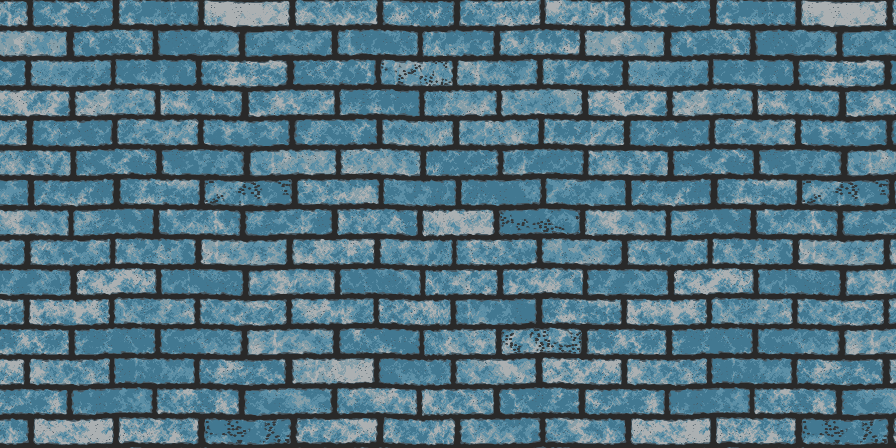
This texture is drawn by a Shadertoy shader. Its source:

```glsl
const vec3 MORTAR = vec3(0.16);
const vec3 SHADOW = vec3(0.28, 0.35, 0.39);
const vec3 DEEP_BLUE = vec3(0.26, 0.47, 0.57);
const vec3 LIGHT_BLUE = vec3(0.36, 0.56, 0.65);
const vec3 PALE_BLUE = vec3(0.52, 0.62, 0.66);
const vec3 BARE = vec3(0.67, 0.69, 0.70);

vec2 hash2(vec2 p) {
    return fract(sin(vec2(dot(p, vec2(127.1, 311.7)), dot(p, vec2(269.5, 183.3)))) * 43758.5);
}

// Distance to the nearest scattered point
float cells(vec2 p) {
    vec2 base = floor(p), f = fract(p);
    float nearest = 2.0;
    for (int j = -1; j <= 1; j++)
        for (int i = -1; i <= 1; i++) {
            vec2 o = vec2(i, j);
            nearest = min(nearest, length(o + hash2(base + o) - f));
        }
    return nearest;
}

float layeredCells(vec2 p) {
    p += 1.6 * sin(p.yx * 0.55) + 0.8 * sin(p.yx * 1.7 + 1.0);
    return 0.46 * cells(p / 13.0) + 0.32 * cells(p / 5.5 + 7.0) + 0.22 * cells(p / 2.4 + 3.0);
}

float roundBox(vec2 p, vec2 halfSize, float radius) {
    vec2 q = abs(p) - halfSize + radius;
    return length(max(q, 0.0)) + min(max(q.x, q.y), 0.0) - radius;
}

void mainImage(out vec4 fragColor, in vec2 fragCoord) {
    // One period is one unit wide: 7 bricks across, 20 courses high
    vec2 p = fragCoord / iResolution.y * 0.75;
    float pixel = 384.0 / iResolution.y;

    // Running bond with slightly uneven courses and joints
    float y = p.y * 20.0 - 0.06 + 0.025 * sin(p.x * 18.85) + 0.015 * sin(p.x * 43.98 + 2.0);
    float row = floor(y);
    float x = fract(p.x);
    float bulge = smoothstep(0.35, 0.56, x) * (1.0 - smoothstep(0.70, 0.76, x));
    float shift = 0.34 + 0.5 * mod(row, 2.0) + 0.06 * (hash2(vec2(row, 5.0)).x - 0.5);
    float u = p.x * 7.0 - shift - 0.1 * bulge;
    vec2 id = vec2(mod(floor(u), 7.0), row);

    // Brick space: a period measures 512
    vec2 local = (vec2(fract(u), fract(y)) - 0.5) * vec2(73.14, 25.6);
    vec2 tone = hash2(id + 11.0);
    vec2 kind = hash2(id + 37.0);
    vec2 q = local + hash2(id + 71.0) * 300.0;

    // Ragged outline
    float rough = 1.3 * (cells(q / 4.0) - 0.45) + 0.35 * sin(q.x * 0.31) + 0.25 * sin(q.y * 0.7 + q.x * 0.9);
    float edge = roundBox(local, vec2(34.6 - kind.x * 0.6, 10.9 - kind.y * 0.4), 1.8) + rough;

    // Paint wear: brick tone, patches, slow drift along the brick
    float patches = (layeredCells(q) - 0.44) / 0.105;
    float wear = 1.7 * (tone.x - 0.5) + mix(0.45, 0.95, tone.y) * patches;
    wear += 0.35 * sin(q.x * 0.07 + q.y * 0.05);
    wear += 1.35 * step(0.88, kind.x) - 0.12;

    // Thin drips and a chipped lower rim
    float dripX = (tone.y - 0.5) * 56.0 + 0.5 * sin(q.y * 0.6);
    wear += 0.9 * step(0.6, kind.y) * (1.0 - smoothstep(0.5, 1.4, abs(local.x - dripX)));
    wear += 1.1 * smoothstep(-2.2, -0.8, edge) * step(local.y, -7.0) * smoothstep(-0.3, 0.5, sin(q.x * 0.23));

    // Flat paint layers
    float soft = clamp(0.5 * fwidth(wear), 0.04, 0.3);
    vec3 color = mix(DEEP_BLUE, LIGHT_BLUE, smoothstep(-soft, soft, wear + 0.42));
    color = mix(color, PALE_BLUE, smoothstep(-soft, soft, wear - 0.58));
    color = mix(color, BARE, smoothstep(-soft, soft, wear - 1.5));

    // Pits, denser on a few damaged bricks
    float pitSize = mix(0.10, 0.32, step(0.92, kind.y));
    float pits = 1.0 - smoothstep(pitSize - 0.1, pitSize + 0.1, cells(q / vec2(4.2, 3.0) + 19.0));
    pits *= smoothstep(0.38, 0.52, cells(q / 15.0 + 5.0));
    color = mix(color, mix(SHADOW, MORTAR, step(0.92, kind.y) * 0.7), pits);

    // Shadowed rim, then mortar
    float rim = 0.9 + 0.5 * sin(q.x * 0.4 + q.y);
    color = mix(color, SHADOW, smoothstep(-0.5, 0.5, (edge + rim) / pixel));
    color = mix(color, MORTAR, smoothstep(-0.5, 0.5, edge / pixel));
    fragColor = vec4(color, 1.0);
}
```
